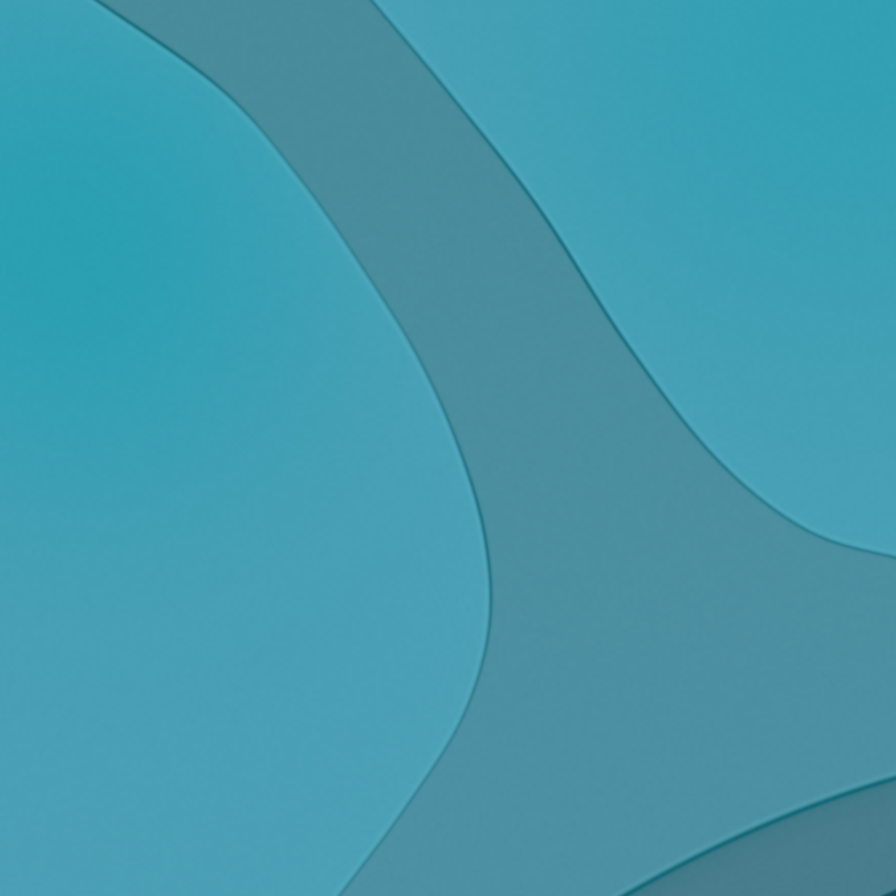
Write a WebGL 2 fragment shader that draws this background.

```glsl
#version 300 es
precision highp float;
// Smooth teal panels with fine bevelled rims around a muted branching channel.

#define LINE_WIDTH 0.0024
#define RIM_WIDTH 0.0028
#define GLOW_WIDTH 0.035
#define GRAIN_CELLS 220.0
#define GRAIN_AMOUNT 0.008

uniform vec2 u_resolution;
out vec4 outColor;

const vec3 TEAL = vec3(0.165, 0.625, 0.700);
const vec3 SKY = vec3(0.290, 0.625, 0.710);
const vec3 CHANNEL_TOP = vec3(0.282, 0.550, 0.610);
const vec3 CHANNEL_LOW = vec3(0.297, 0.567, 0.640);
const vec3 SLATE = vec3(0.280, 0.490, 0.550);
const vec3 INK = vec3(0.060, 0.400, 0.460);
const vec3 RIM = vec3(0.370, 0.690, 0.760);

// Curve heights at steps of 0.1, from -0.1 to 1.1
const float LEFT_X[13] = float[13](0.300, 0.378, 0.453, 0.516, 0.5455, 0.541,
    0.512, 0.467, 0.405, 0.335, 0.247, 0.107, -0.040);
const float RIGHT_Y[13] = float[13](1.60, 1.50, 1.38, 1.26, 1.14, 1.018,
    0.898, 0.770, 0.616, 0.488, 0.409, 0.378, 0.360);

// Catmull-Rom curve: returns height and slope
vec2 spline(float knots[13], float t) {
    float s = clamp(t, 0.0, 0.9999) * 10.0;
    int i = int(s);
    float f = fract(s);
    float a = knots[i], b = knots[i + 1], c = knots[i + 2], d = knots[i + 3];
    float k1 = 0.5 * (c - a);
    float k2 = a - 2.5 * b + 2.0 * c - 0.5 * d;
    float k3 = 0.5 * (d - a) + 1.5 * (b - c);
    return vec2(b + f * (k1 + f * (k2 + f * k3)),
                10.0 * (k1 + f * (2.0 * k2 + 3.0 * f * k3)));
}

// Approximate signed distance from a curve, positive below it
float curveDistance(vec2 curve, float height) {
    return (curve.x - height) / sqrt(1.0 + curve.y * curve.y);
}

float hash(vec2 p) {
    vec3 q = fract(vec3(p.xyx) * 0.1031);
    q += dot(q, q.yzx + 33.33);
    return fract((q.x + q.y) * q.z);
}

float noise(vec2 p) {
    vec2 i = floor(p), f = fract(p);
    f = f * f * (3.0 - 2.0 * f);
    return mix(mix(hash(i), hash(i + vec2(1, 0)), f.x),
               mix(hash(i + vec2(0, 1)), hash(i + vec2(1, 1)), f.x), f.y);
}

float band(float d, float width) {
    return exp(-d * d / (width * width));
}

// Lay a panel over the base, with an outer dark line and an inner light rim
vec3 layPanel(vec3 base, vec3 panel, float d, float ink, float rim, float pixel) {
    panel = mix(panel, RIM, 0.13 * rim * exp(-max(d, 0.0) / GLOW_WIDTH));
    vec3 color = mix(base, panel, smoothstep(-pixel, pixel, d));
    color = mix(color, RIM, rim * 0.6 * band(d - 0.004, RIM_WIDTH));
    return mix(color, INK, ink * band(d + 0.0005, LINE_WIDTH));
}

void main() {
    vec2 p = gl_FragCoord.xy / u_resolution;
    float pixel = 0.8 / min(u_resolution.x, u_resolution.y);

    // Channel
    vec3 color = mix(CHANNEL_LOW, CHANNEL_TOP, smoothstep(0.0, 1.0, p.y));

    // Left panel, with a saturated pool near its upper left
    float left = curveDistance(spline(LEFT_X, p.y), p.x);
    vec2 q = p - vec2(0.07, 0.73);
    float pool = exp(-dot(q, q) / 0.085 - 1.2 * q.x * q.y);
    float leftInk = 0.30 + 0.45 * smoothstep(0.84, 0.95, p.y)
                  + 0.35 * band(p.y - 0.40, 0.14);
    color = layPanel(color, mix(SKY, TEAL, pool), left, leftInk, 0.55, pixel);

    // Right panel, deepening toward the upper right
    float right = -curveDistance(spline(RIGHT_Y, p.x), p.y);
    q = p - vec2(0.95, 0.97);
    float depth = 0.75 * exp(-dot(q, q) / 0.13);
    float rightInk = 0.45 + 0.3 * band(p.x - 0.64, 0.13);
    color = layPanel(color, mix(SKY, TEAL, depth), right, rightInk, 0.5, pixel);

    // Lower corner panel
    float t = p.x - 0.697;
    float corner = curveDistance(vec2(t * (0.579 - 0.478 * t), 0.579 - 0.956 * t), p.y);
    vec3 slate = mix(SLATE, INK, 0.25 * exp(-max(corner, 0.0) / 0.012));
    color = mix(color, slate, smoothstep(-pixel, pixel, corner));
    color = mix(color, RIM, 0.25 * band(corner + 0.006, RIM_WIDTH));
    color = mix(color, INK, 0.9 * band(corner, LINE_WIDTH * 1.2));
    float tip = 0.016 - (1.0 - p.x) - 2.2 * p.y;
    color = mix(color, INK * 0.7, 0.8 * smoothstep(-0.006, 0.006, tip));

    // Fine grain
    color += GRAIN_AMOUNT * (noise(p * GRAIN_CELLS) - 0.5);
    outColor = vec4(color, 1.0);
}
```
